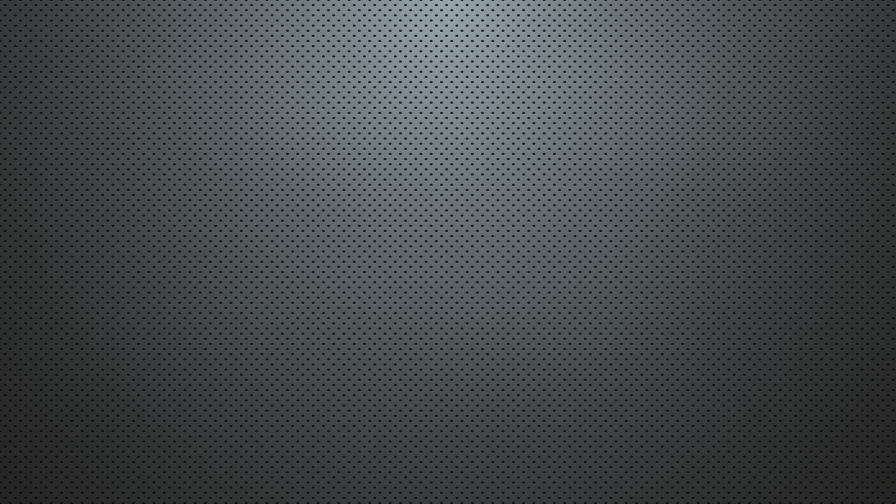
A WebGL 2 fragment shader for this pattern:

```glsl
#version 300 es
precision highp float;

#define COLUMNS 87.27
#define HOLE_RADII vec2(0.14, 0.105)
#define HOLE_DEPTH 0.88
#define RIM_OFFSET 0.09
#define RIM_STRENGTH 0.12
#define LIGHT_REACH 1.4
#define LIGHT_FALLOFF 1.5
#define LIGHT_STRETCH vec2(2.0, 0.96)
#define SHADE_COLOR vec3(0.145, 0.145, 0.142)
#define LIT_COLOR vec3(0.59, 0.645, 0.675)
#define HOLE_COLOR vec3(0.035, 0.038, 0.042)

uniform vec2 u_resolution;
out vec4 fragColor;

// Approximate signed distance to an ellipse
float ellipseDistance(vec2 p, vec2 radii) {
    float k = length(p / radii);
    float slope = length(p / (radii * radii));
    return slope < 1e-4 ? -min(radii.x, radii.y) : k * (k - 1.0) / slope;
}

// Two interleaved square grids form the staggered rows
float holeDistance(vec2 p) {
    vec2 even = fract(p) - 0.5;
    vec2 odd = fract(p + 0.5) - 0.5;
    return min(ellipseDistance(even, HOLE_RADII), ellipseDistance(odd, HOLE_RADII));
}

float coverage(float dist, float pixel) {
    return 1.0 - smoothstep(-0.7 * pixel, 0.7 * pixel, dist);
}

// Soft lamp above the top edge, fading to the sides and bottom
vec3 metalColor(vec2 uv) {
    float r = length((uv - vec2(0.5, 1.0)) * LIGHT_STRETCH);
    float light = pow(max(1.0 - r / LIGHT_REACH, 0.0), LIGHT_FALLOFF);
    return mix(SHADE_COLOR, LIT_COLOR, light);
}

void main() {
    vec2 uv = gl_FragCoord.xy / u_resolution;
    float pixel = COLUMNS / u_resolution.x;
    vec2 grid = (gl_FragCoord.xy - vec2(0.0, u_resolution.y)) * pixel;

    vec3 color = metalColor(uv);

    // Lit lower rim, then the dark hole
    float rim = coverage(holeDistance(grid + vec2(0.0, RIM_OFFSET)), pixel);
    float hole = coverage(holeDistance(grid), pixel);
    color *= 1.0 + RIM_STRENGTH * rim;
    color = mix(color, HOLE_COLOR, HOLE_DEPTH * hole);

    fragColor = vec4(color, 1.0);
}
```
